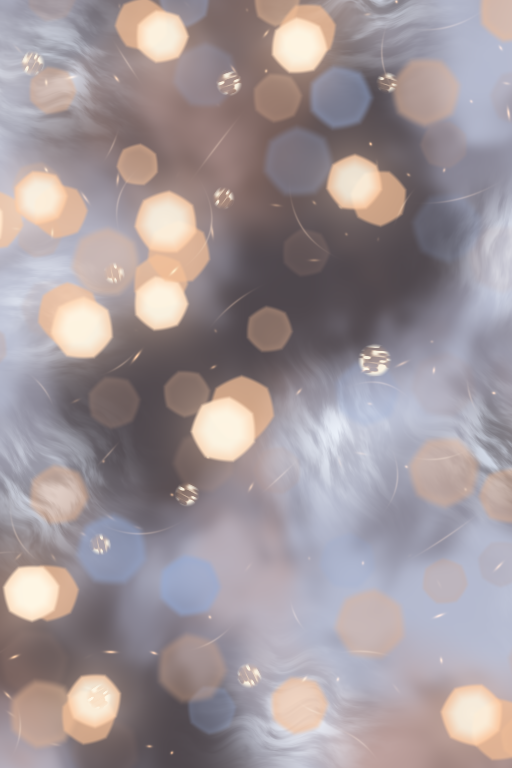
A WebGL 2 fragment shader for this background:

```glsl
#version 300 es
precision highp float;
// Warm and icy bokeh: glowing discs, frosty tufts and tiny glints over a smoky blur.

uniform vec2 u_resolution;
out vec4 fragColor;

const vec3 SHADOW = vec3(0.31, 0.28, 0.30);
const vec3 SLATE  = vec3(0.53, 0.52, 0.58);
const vec3 MIST   = vec3(0.71, 0.73, 0.81);
const vec3 FROST  = vec3(0.86, 0.92, 1.00);
const vec3 ROSE   = vec3(0.66, 0.52, 0.48);
const vec3 PEACH  = vec3(0.96, 0.75, 0.59);
const vec3 CREAM  = vec3(1.00, 0.97, 0.90);
const vec3 BLUE   = vec3(0.58, 0.67, 0.84);

vec4 hash4(vec2 p) {
  vec4 h = fract(p.xyxy * vec4(0.1031, 0.1030, 0.0973, 0.1099));
  h += dot(h, h.wzxy + 33.33);
  return fract((h.xxyz + h.yzzw) * h.zywx);
}

float noise(vec2 p) {
  vec2 i = floor(p), f = fract(p);
  f = f * f * (3.0 - 2.0 * f);
  float low = mix(hash4(i).x, hash4(i + vec2(1, 0)).x, f.x);
  float high = mix(hash4(i + vec2(0, 1)).x, hash4(i + 1.0).x, f.x);
  return mix(low, high, f.y);
}

float fbm(vec2 p) {
  float sum = 0.0, amp = 0.53;
  for (int i = 0; i < 4; i++) {
    sum += amp * noise(p);
    p = mat2(1.6, 1.2, -1.2, 1.6) * p + 7.3;
    amp *= 0.5;
  }
  return sum;
}

vec2 rotate(vec2 p, float a) {
  return mat2(cos(a), sin(a), -sin(a), cos(a)) * p;
}

vec3 screen(vec3 base, vec3 light) {
  return 1.0 - (1.0 - base) * (1.0 - clamp(light, 0.0, 1.0));
}

// Rounded heptagonal radius of an out-of-focus light
float apertureRadius(vec2 q, float turn) {
  float sector = 6.28319 / 7.0;
  float a = mod(atan(q.y, q.x) + turn, sector) - 0.5 * sector;
  return length(q) * mix(1.0, cos(a) * 1.05, 0.65);
}

float disc(float d, float r, float blur) {
  return 1.0 - smoothstep(r - blur, r + blur, d);
}

// Offset from the i-th neighbouring scattered point; also gives its cell key
vec2 scatter(vec2 p, float size, int i, float seed, out vec2 key) {
  vec2 cell = floor(p / size) + vec2(i % 3 - 1, i / 3 - 1);
  key = cell + seed;
  return p - (cell + 0.2 + 0.6 * hash4(key).xy) * size;
}

vec3 smoke(vec2 p) {
  vec2 q = p + 0.05 * vec2(noise(p * 7.0), noise(p * 7.0 + 31.0));
  float light = smoothstep(0.26, 0.78, fbm(q * 4.2 + 3.0));
  float warmth = smoothstep(0.42, 0.72, fbm(q * 3.4 + 47.0));
  vec3 col = mix(SHADOW, SLATE, smoothstep(0.0, 0.55, light));
  col = mix(col, MIST, smoothstep(0.5, 1.0, light));
  return mix(col, ROSE * (0.75 + 0.4 * light), 0.75 * warmth);
}

vec3 frostTufts(vec3 col, vec2 p, float size, float seed) {
  vec2 key;
  for (int i = 0; i < 9; i++) {
    vec2 q = scatter(p, size, i, seed, key);
    vec4 r = hash4(key + 91.0);
    vec2 s = rotate(q, r.x * 3.1) + 0.03 * noise(p * 22.0);
    float fibres = smoothstep(0.25, 0.8, fbm(s * vec2(22.0, 75.0) + key));
    float fall = exp(-dot(q, q) / (size * size * mix(0.05, 0.11, r.y)));
    col = screen(col, FROST * fall * step(r.z, 0.6) * (0.3 + 0.6 * fibres));
  }
  return col;
}

vec3 faintDiscs(vec3 col, vec2 p, float size, float seed, float density) {
  vec2 key;
  for (int i = 0; i < 9; i++) {
    vec2 q = scatter(p, size, i, seed, key);
    vec4 r = hash4(key + 53.0);
    float radius = mix(0.026, 0.044, r.x), d = apertureRadius(q, r.y * 6.0);
    float rim = smoothstep(0.6, 1.0, d / radius);
    vec3 tint = mix(mix(ROSE, PEACH, r.w), BLUE, step(0.75, r.y));
    float alpha = mix(0.15, 0.7, r.w * r.w) * (0.8 + 0.2 * rim);
    col = mix(col, tint, alpha * step(r.z, density) * disc(d, radius, mix(0.0025, 0.007, r.x)));
  }
  return col;
}

vec3 brightDiscs(vec3 col, vec2 p, float size, float seed, float density) {
  vec2 key;
  for (int i = 0; i < 9; i++) {
    vec2 q = scatter(p, size, i, seed, key);
    vec4 r = hash4(key + 17.0);
    if (r.z > density) continue;
    float radius = mix(0.031, 0.042, r.x), d = apertureRadius(q, r.y * 6.0);
    float halo = pow(max(0.0, 1.0 - length(q) / (size * 0.9)), 3.0);
    col = screen(col, PEACH * halo * 0.6);
    vec2 side = rotate(vec2(radius * mix(0.4, 1.1, r.y), 0.0), r.w * 6.28);
    col = mix(col, PEACH, 0.7 * disc(apertureRadius(q - side, r.x * 6.0), radius, 0.003));
    vec3 glow = mix(CREAM, PEACH * 1.04, smoothstep(0.45, 1.1, d / radius) * mix(0.5, 1.0, r.w));
    col = mix(col, glow, mix(0.98, 0.8, r.w) * disc(d, radius, 0.003));
  }
  return col;
}

// Small crinkled lights, short glints and faint curved fibres
vec3 sparkles(vec3 col, vec2 p, float seed) {
  vec2 key;
  for (int i = 0; i < 9; i++) {
    vec2 q = scatter(p, 0.2, i, seed, key);
    vec4 r = hash4(key + 29.0);
    vec2 s = rotate(q, r.x * 3.1);
    float ridges = smoothstep(0.3, 0.7, noise(s * vec2(330.0, 100.0)));
    col = mix(col, mix(PEACH, CREAM, ridges), step(r.z, 0.4) * (0.25 + 0.7 * ridges) * disc(length(q), mix(0.011, 0.02, r.y), 0.004));

    q = scatter(p, 0.042, i, seed + 40.0, key);
    r = hash4(key + 29.0);
    s = rotate(q, r.x * 3.1) / vec2(mix(0.002, 0.008, r.y * r.y), 0.0017);
    col = screen(col, vec3(1.0, 0.7, 0.46) * step(r.z, 0.24) * r.w * exp(-dot(s, s)));

    q = scatter(p, 0.11, i, seed + 80.0, key);
    r = hash4(key + 29.0);
    s = rotate(q, r.x * 3.1);
    s.y += (r.y - 0.5) * 16.0 * s.x * s.x;
    s /= vec2(mix(0.012, 0.035, r.w), 0.0014);
    col = screen(col, PEACH * step(r.z, 0.5) * 0.3 * exp(-dot(s, s)));
  }
  return col;
}

void main() {
  vec2 p = gl_FragCoord.xy / u_resolution.y;
  vec3 col = smoke(p);
  col = frostTufts(col, p, 0.27, 5.0);
  col = faintDiscs(col, p, 0.105, 12.0, 0.6);
  col = brightDiscs(col, p, 0.165, 71.0, 0.4);
  col = sparkles(col, p, 23.0);
  fragColor = vec4(col, 1.0);
}
```
